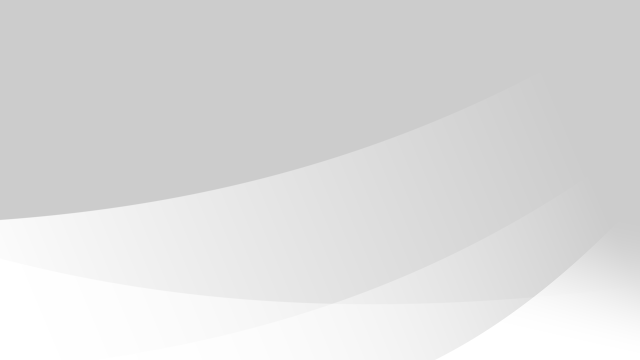
A Shadertoy shader for this background:

```glsl
#define BASE_GRAY 0.80
#define SHEET_WHITE 1.0
#define FADE_TILT 0.42
#define FADE_END 1.855
#define FADE_LENGTH 1.87
#define GLOW_TILT 0.20
#define GLOW_LOW 0.05
#define GLOW_HIGH 0.45

// Cubic edge height, with coefficients from constant to cubic
float curveHeight(float x, vec4 c) {
    return c.x + x * (c.y + x * (c.z + x * c.w));
}

// Smooth coverage of the area below an edge
float below(float y, float edge) {
    float softness = 0.75 / iResolution.y;
    return smoothstep(-softness, softness, edge - y);
}

void mainImage(out vec4 fragColor, in vec2 fragCoord) {
    vec2 p = fragCoord / iResolution.y;

    // Translucent sheets share one diagonal fade
    float fade = clamp((FADE_END - p.x - FADE_TILT * p.y) / FADE_LENGTH, 0.0, 1.0);
    float upperSheet = below(p.y, curveHeight(p.x, vec4(0.389, 0.072, 0.103, 0.021)));
    float lowerSheet = below(p.y, curveHeight(p.x, vec4(0.282, -0.262, 0.150, -0.015)));
    float risingSheet = below(p.y, curveHeight(p.x - 0.926, vec4(0.157, 0.345, 0.19, 0.04)));

    float shade = BASE_GRAY;
    shade = mix(shade, SHEET_WHITE, upperSheet * fade);
    shade = mix(shade, SHEET_WHITE, lowerSheet * fade);
    shade = mix(shade, SHEET_WHITE, risingSheet * fade);

    // Corner sheet glows upward from the lower right
    float cornerX = p.x - 1.208;
    float cornerSheet = below(p.y, curveHeight(cornerX, vec4(0.0, 0.5, 0.5, 0.0)));
    cornerSheet *= step(0.0, cornerX);
    float glowHeight = p.y + GLOW_TILT * (p.x - 1.5);
    float glow = 1.0 - smoothstep(GLOW_LOW, GLOW_HIGH, glowHeight);
    shade = mix(shade, SHEET_WHITE, cornerSheet * glow);

    fragColor = vec4(vec3(shade), 1.0);
}
```
